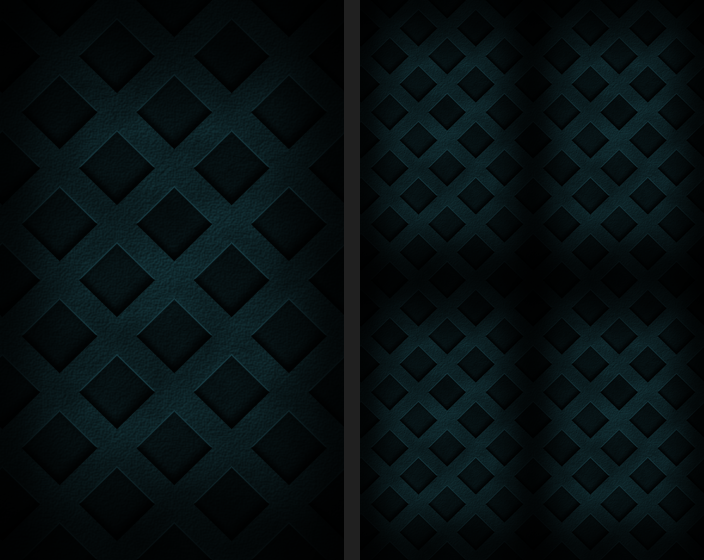
Left, the tile; right, the same tile 2 across and 2 down.
A WebGL 1 fragment shader for this pattern:

```glsl
precision highp float;
// Dark teal plaster plate pierced by a staggered lattice of sunken diamonds.
// Each recess has a lit upper rim and a soft shadow under its lower edges;
// wrapping gradient noise adds grain, stains and scratches under a vignette.

uniform vec2 u_resolution;

#define CELLS vec2(3.0, 5.0)            // lattice repeats across and down
#define SHIFT vec2(0.02, 0.5)           // lattice offset, in cells
#define RADIUS 0.332                    // diamond half diagonal, in cells
#define RIM_WIDTH 0.011                 // lit rim thickness, in cells
#define SHADOW_RIGHT 0.125              // shadow reach at lower right edge
#define SHADOW_LEFT 0.085               // shadow reach at lower left edge
#define GRAIN 0.40                      // strength of the plaster grain
#define STAIN 0.55                      // strength of the broad stains
#define EDGE_LIGHT 0.22                 // light left at the canvas border
#define PLATE_COLOR vec3(0.052, 0.137, 0.153)
#define FLOOR_COLOR vec3(0.024, 0.066, 0.074)
#define RIM_COLOR vec3(0.105, 0.265, 0.300)

const float TAU = 6.2831853;

float hash(vec2 p) {
  vec3 q = fract(vec3(p.xyx) * 0.1031);
  q += dot(q, q.yzx + 33.33);
  return fract((q.x + q.y) * q.z);
}

// Dot product of a random unit gradient with the offset from its corner.
float cornerSlope(vec2 corner, vec2 offset, vec2 period) {
  float angle = TAU * hash(mod(corner, period) + period * 0.37);
  return dot(vec2(cos(angle), sin(angle)), offset);
}

// Gradient noise that wraps after a whole number of cells per canvas.
float noise(vec2 uv, vec2 period) {
  vec2 p = uv * period;
  vec2 i = floor(p);
  vec2 f = p - i;
  vec2 w = f * f * f * (f * (f * 6.0 - 15.0) + 10.0);
  vec2 e = vec2(1.0, 0.0);
  float low = mix(cornerSlope(i, f, period),
                  cornerSlope(i + e.xy, f - e.xy, period), w.x);
  float high = mix(cornerSlope(i + e.yx, f - e.yx, period),
                   cornerSlope(i + e.xx, f - e.xx, period), w.x);
  return mix(low, high, w.y);
}

float stains(vec2 uv) {
  float sum = 0.0;
  float gain = 0.6;
  vec2 period = vec2(4.0, 7.0);
  for (int k = 0; k < 5; k++) {
    sum += gain * noise(uv, period);
    gain *= 0.62;
    period *= 2.0;
  }
  return sum;
}

float plasterHeight(vec2 uv) {
  return noise(uv, vec2(144.0, 235.0)) + 0.7 * noise(uv, vec2(71.0, 116.0));
}

// Thin, broken, slightly wavy streaks.
float scratches(vec2 uv) {
  float streak = abs(noise(uv, vec2(6.0, 47.0)));
  float mask = smoothstep(0.08, 0.35, noise(uv, vec2(5.0, 9.0)));
  return mask * (1.0 - smoothstep(0.0, 0.05, streak));
}

// Bright in the middle, flat at the border so that it wraps smoothly.
float vignette(vec2 uv) {
  vec2 dark = 0.5 + 0.5 * cos(TAU * uv);
  vec2 light = mix(vec2(EDGE_LIGHT), vec2(1.0), 1.0 - dark * dark * dark);
  return light.x * light.y;
}

void main() {
  vec2 uv = gl_FragCoord.xy / u_resolution;
  vec2 p = uv * CELLS - SHIFT;
  float pixel = CELLS.y / u_resolution.y;

  // Nearest diamond of the two interleaved grids.
  vec2 a = fract(p + 0.5) - 0.5;
  vec2 b = fract(p) - 0.5;
  bool onFirst = abs(a.x) + abs(a.y) < abs(b.x) + abs(b.y);
  vec2 q = onFirst ? a : b;
  vec2 id = mod(floor((p - q) * 2.0 + 0.5), CELLS * 2.0);
  float d = (abs(q.x) + abs(q.y) - RADIUS) * 0.7071;
  float inside = 1.0 - smoothstep(-0.7 * pixel, 0.7 * pixel, d);

  // Sunken floor, shaded below its lower edges.
  float toRight = (RADIUS - q.x + q.y) * 0.7071;
  float toLeft = (RADIUS + q.x + q.y) * 0.7071;
  float lit = smoothstep(-0.02, SHADOW_RIGHT, toRight)
            * smoothstep(-0.02, SHADOW_LEFT, toLeft);
  lit *= mix(0.8, 1.0, smoothstep(0.0, 0.07, -d));
  vec3 recess = FLOOR_COLOR * mix(0.10, 1.0, lit);
  recess *= 0.9 + 0.2 * hash(id + 5.0);
  vec3 color = mix(PLATE_COLOR, recess, inside);

  // Plaster lit from above, stained and scratched.
  float relief = plasterHeight(uv) - plasterHeight(uv + vec2(-0.0022, 0.0018));
  color *= 1.0 + GRAIN * relief;
  color *= clamp(1.0 + STAIN * stains(uv), 0.5, 1.4);
  color *= 1.0 - 0.16 * scratches(uv);

  // Lit rim along the two upper edges, with a faint glow outside.
  float upper = smoothstep(-0.005, 0.02, q.y);
  float rim = 1.0 - smoothstep(-0.7 * pixel, 0.7 * pixel, abs(d) - 0.5 * RIM_WIDTH);
  float glow = (1.0 - inside) * exp(-max(d, 0.0) * 45.0);
  color = mix(color, RIM_COLOR, upper * (0.75 * rim + 0.08 * glow));

  gl_FragColor = vec4(color * vignette(uv), 1.0);
}
```
